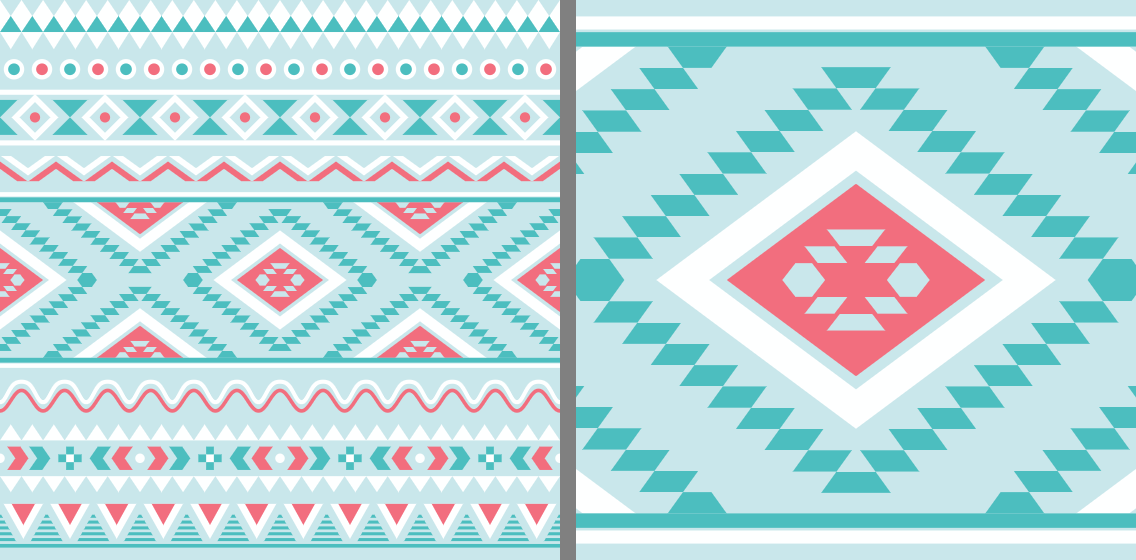
Left: the whole. Right: its middle third, enlarged.
Write a WebGL 1 fragment shader that draws this pattern.

```glsl
precision highp float;
// Geometric folk textile in horizontal bands: teeth, dots, diamonds, zigzags,
// stepped lattice, waves, arrows and striped triangles. Each band folds x into
// one repeat and paints signed distances in flat, antialiased colours.
uniform vec2 u_resolution;

const float SIZE = 768.0;              // design units across the canvas
const float TOOTH = SIZE / 26.0;       // repeat width of each band
const float DOT = SIZE / 20.0;
const float GEM = SIZE / 8.0;
const float ZIGZAG = SIZE / 10.0;
const float LATTICE = SIZE / 2.0;
const float WAVE = SIZE / 13.0;
const float ARROW = SIZE / 4.0;
const float PENNANT = SIZE / 12.0;
const float LATTICE_HALF = 106.7;      // half height of the lattice band
const float RHOMB_SLOPE = 0.745;
const vec3 ICE = vec3(0.79, 0.905, 0.92);
const vec3 WHITE = vec3(0.995, 1.0, 1.0);
const vec3 TEAL = vec3(0.30, 0.745, 0.75);
const vec3 CORAL = vec3(0.95, 0.43, 0.495);

float unitsPerPixel;
vec3 cloth;

void paint(vec3 ink, float d) {
  cloth = mix(cloth, ink, clamp(0.5 - d / unitsPerPixel, 0.0, 1.0));
}

// Offset from the nearest motif centre; the first centre lies at start.
float repeatX(float x, float period, float start) {
  return mod(x - start + 0.5 * period, period) - 0.5 * period;
}

float span(float y, float low, float high) {
  return max(low - y, y - high);
}

// Isosceles triangle; p.y is measured from the base towards the apex.
float triangle(vec2 p, float halfBase, float height) {
  float side = abs(p.x) * height + (p.y - height) * halfBase;
  return max(-p.y, side / length(vec2(halfBase, height)));
}

float rhomb(vec2 p, float slope, float halfHeight) {
  return (abs(p.x) * slope + abs(p.y) - halfHeight) / length(vec2(slope, 1.0));
}

// Rhombic ring of slanted bricks, closed by pointed bricks at the sides.
float brickRing(vec2 p, float rows, float rowHeight, float run, float halfWidth, float lean, float apex) {
  p = abs(p);
  float row = min(floor(p.y / rowHeight), rows - 1.0);
  float v = p.y / rowHeight - row - 0.5;
  float x = p.x - apex - run * (rows - 1.0 - row);
  bool sideBrick = row < 0.5;
  float tilt = sideBrick && x > 0.0 ? -lean : lean;
  float ends = (abs(x - tilt * v) - halfWidth) * 0.8;
  float edges = ((sideBrick ? v : abs(v)) - 0.5) * rowHeight;
  return max(ends, edges);
}

void latticeMotif(vec2 p, float band) {
  paint(TEAL, max(band, brickRing(p, 10.0, 9.73, 13.0, 10.0, 7.0, 2.4)));
  paint(WHITE, max(band, rhomb(p, RHOMB_SLOPE, 68.0)));
  paint(ICE, max(band, rhomb(p, RHOMB_SLOPE, 50.0)));
  paint(CORAL, max(band, rhomb(p, RHOMB_SLOPE, 44.0)));
  paint(ICE, max(band, brickRing(p, 3.0, 7.7, 10.2, 6.8, 6.0, 3.5)));
}

float waveLine(vec2 p, float middle, float shoulder, float halfWidth) {
  float k = 6.2831853 / WAVE;
  float a = (p.x - 0.5 * WAVE) * k;
  float y = middle - 14.0 * cos(a) - shoulder * sin(a) * sin(a);
  float slope = k * (14.0 * sin(a) - shoulder * sin(2.0 * a));
  return abs(p.y - y) / sqrt(1.0 + slope * slope) - halfWidth;
}

float chevron(vec2 p, float left) {
  float y = abs(p.y);
  float x = p.x - left + 0.69 * y;
  return max(span(x, 11.0, 29.0) * 0.82, y - 16.0);
}

void main() {
  // Design space with y running downwards
  vec2 p = vec2(gl_FragCoord.x, u_resolution.y - gl_FragCoord.y) / u_resolution * SIZE;
  unitsPerPixel = SIZE / min(u_resolution.x, u_resolution.y);
  cloth = ICE;

  // Toothed borders
  float tooth = repeatX(p.x, TOOTH, 0.5 * TOOTH);
  float between = repeatX(p.x, TOOTH, 0.0);
  paint(WHITE, rhomb(vec2(between, p.y - 22.0), 44.0 / TOOTH, 22.0));
  paint(TEAL, triangle(vec2(tooth, 44.0 - p.y), 0.5 * TOOTH, 22.0));
  paint(WHITE, triangle(vec2(tooth, p.y - 44.0), 0.5 * TOOTH, 23.5));
  paint(WHITE, triangle(vec2(tooth, 604.0 - p.y), 0.5 * TOOTH, 22.0));
  paint(WHITE, triangle(vec2(tooth, p.y - 653.0), 0.5 * TOOTH, 22.0));

  // Ringed dots in alternating colours
  float dotRadius = length(vec2(repeatX(p.x, DOT, 0.5 * DOT), p.y - 95.0));
  paint(WHITE, dotRadius - 14.0);
  paint(mod(floor(p.x / DOT), 2.0) < 0.5 ? TEAL : CORAL, dotRadius - 8.0);

  // Hourglasses and framed diamonds between white rules
  paint(WHITE, min(span(p.y, 123.0, 130.0), span(p.y, 192.5, 199.5)));
  vec2 glass = vec2(repeatX(p.x, GEM, 0.0), p.y - 161.0);
  paint(TEAL, max((abs(glass.x) - abs(glass.y)) * 0.707, abs(glass.y) - 24.0));
  vec2 gem = vec2(repeatX(p.x, GEM, 0.5 * GEM), glass.y);
  paint(WHITE, rhomb(gem, 1.0, 32.0));
  paint(ICE, rhomb(gem, 1.0, 21.0));
  paint(CORAL, length(gem) - 7.0);

  // Paired zigzags, trimmed flat at top and bottom
  float zig = p.y - 0.72 * abs(repeatX(p.x, ZIGZAG, 0.0));
  paint(WHITE, max(span(zig, 203.0, 213.0) * 0.81, 214.0 - p.y));
  paint(CORAL, max(span(zig, 221.5, 231.5) * 0.81, p.y - 248.5));

  // Staggered lattice with its rules
  float fromMiddle = abs(p.y - 384.0);
  float band = fromMiddle - LATTICE_HALF;
  latticeMotif(vec2(repeatX(p.x, LATTICE, 0.0), fromMiddle), band);
  latticeMotif(vec2(repeatX(p.x, LATTICE, 0.5 * LATTICE), band), band);
  paint(TEAL, span(band, 0.0, 6.6));
  paint(WHITE, span(band, 7.8, 13.8));

  // Nested waves
  paint(WHITE, waveLine(p, 537.5, 5.0, 2.8));
  paint(CORAL, waveLine(p, 549.5, 0.0, 2.5));

  // Mirrored arrows, dots and crosses
  vec2 arrow = vec2(abs(repeatX(p.x, ARROW, 0.0)), p.y - 628.5);
  paint(WHITE, length(arrow) - 6.5);
  paint(CORAL, chevron(arrow, 10.0));
  paint(TEAL, chevron(arrow, 40.0));
  vec2 cross = abs(arrow - vec2(0.5 * ARROW, 0.0));
  paint(TEAL, max(min(cross.x, cross.y) - 5.3, max(cross.x, cross.y) - 16.0));
  paint(WHITE, max(cross.x, cross.y) - 5.3);

  // Pennants over striped triangles
  float stripe = abs(repeatX(p.y, 8.0, 708.0)) - 2.1;
  float tent = triangle(vec2(repeatX(p.x, PENNANT, 0.0), 742.5 - p.y), 22.0, 39.5);
  paint(TEAL, max(stripe, tent));
  paint(TEAL, span(p.y, 746.0, 751.0));
  vec2 pennant = vec2(repeatX(p.x, PENNANT, 0.5 * PENNANT), p.y - 691.0);
  paint(WHITE, triangle(pennant, 27.0, 48.0));
  paint(CORAL, triangle(pennant, 16.0, 29.0));

  gl_FragColor = vec4(cloth, 1.0);
}
```
